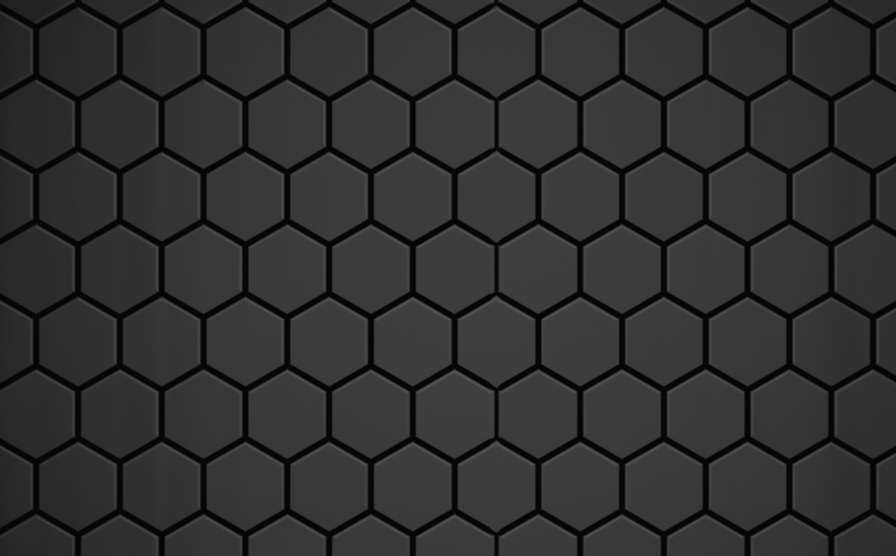
This pattern is drawn by a Shadertoy shader. Its source:

```glsl
const float CELL_WIDTH = 0.1505;
const vec2 CELL_ORIGIN = vec2(0.1405, 0.907);
const float GAP_HALF_WIDTH = 0.0053;
const float SEAM_X = 0.891;

float hash(vec2 p) {
    return fract(sin(dot(p, vec2(127.1, 311.7))) * 43758.5453);
}

float noise1(float x) {
    float i = floor(x);
    float t = smoothstep(0.0, 1.0, x - i);
    return mix(hash(vec2(i, 3.0)), hash(vec2(i + 1.0, 3.0)), t);
}

// Offset from the centre of the nearest pointy-top hexagon
vec2 hexLocal(vec2 p, float width) {
    vec2 pitch = width * vec2(1.0, sqrt(3.0));
    vec2 a = mod(p + 0.5 * pitch, pitch) - 0.5 * pitch;
    vec2 b = mod(p, pitch) - 0.5 * pitch;
    return dot(a, a) < dot(b, b) ? a : b;
}

// xy: outward normal of the nearest side, z: distance to that side
vec3 hexEdge(vec2 local, float width) {
    const vec2 SLANT = vec2(0.5, 0.8660254);
    vec2 q = abs(local);
    float slanted = dot(q, SLANT);
    vec2 normal = q.x > slanted ? vec2(1.0, 0.0) : SLANT;
    vec2 side = vec2(local.x < 0.0 ? -1.0 : 1.0, local.y < 0.0 ? -1.0 : 1.0);
    return vec3(normal * side, 0.5 * width - max(q.x, slanted));
}

// Soft central glow with faint vertical banding
float faceShade(vec2 uv, float aspect) {
    vec2 fromGlow = (uv - vec2(0.55 * aspect, 0.42)) / vec2(aspect, 1.0);
    float falloff = dot(fromGlow * fromGlow, vec2(0.27, 0.09));
    float bands = noise1(uv.x * 38.0) - 0.5;
    return 0.243 - falloff + 0.012 * bands * smoothstep(0.1, 0.4, abs(fromGlow.x));
}

// Thin rim light on the sides facing the light
float rimLight(vec3 edge, vec2 toLight, float softness) {
    float facing = smoothstep(-0.1, 0.9, dot(edge.xy, toLight));
    float offset = (edge.z - GAP_HALF_WIDTH - 0.0035) / (0.0018 + softness);
    return facing * exp(-offset * offset);
}

void mainImage(out vec4 fragColor, in vec2 fragCoord) {
    vec2 uv = fragCoord / iResolution.y;
    float aspect = iResolution.x / iResolution.y;
    float pixel = 1.0 / iResolution.y;

    // Honeycomb
    vec2 p = uv - CELL_ORIGIN;
    vec2 local = hexLocal(p, CELL_WIDTH);
    vec3 edge = hexEdge(local, CELL_WIDTH);
    vec2 centre = p - local;
    vec2 id = round(centre / (CELL_WIDTH * vec2(0.5, 0.8660254)));

    // Tile faces
    float shade = faceShade(uv, aspect);
    shade += 0.008 * (hash(id) - 0.5);
    shade += 0.05 * local.y;

    // Rim light
    vec2 toLight = normalize(vec2(0.55 * aspect, 1.1) - (centre + CELL_ORIGIN));
    shade += 0.075 * rimLight(edge, toLight, 0.25 * pixel);

    // Dark gaps, pinched along one vertical seam
    float pinch = mix(0.65, 1.0, smoothstep(0.004, 0.012, abs(uv.x - SEAM_X)));
    float halfWidth = GAP_HALF_WIDTH * pinch;
    float blur = max(0.0022, 0.75 * pixel);
    float face = smoothstep(halfWidth - blur, halfWidth + blur, edge.z);
    shade = mix(0.022, shade, face);

    // Fine grain
    shade += 0.004 * (hash(floor(uv * 318.0)) - 0.5);

    fragColor = vec4(vec3(shade), 1.0);
}
```
